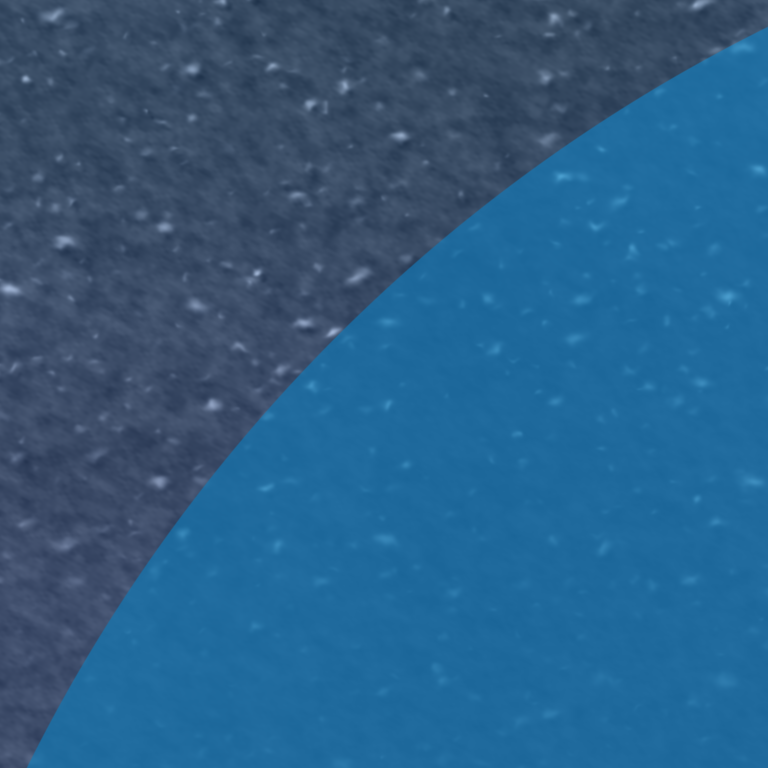
Reproduce this texture procedurally as a WebGL 1 fragment shader.

```glsl
precision highp float;
// Speckled slate surface with a large translucent blue disc rising from the lower right.

#define DISC_CENTER vec2(1.949, -0.949)
#define DISC_RADIUS 2.1365
#define SLATE_TOP vec3(0.215, 0.292, 0.385)
#define SLATE_LOW vec3(0.242, 0.300, 0.415)
#define DISC_BLUE vec3(0.118, 0.412, 0.612)
#define DISC_LIGHT vec3(0.125, 0.430, 0.630)
#define FLECK_COLOR vec3(0.40, 0.41, 0.43)
#define DISC_FLECK vec3(0.17, 0.20, 0.19)
#define GRAIN_SLATE 0.15
#define GRAIN_DISC 0.032

uniform vec2 u_resolution;

float hash(vec2 p) {
  vec3 q = fract(p.xyx * 0.1031);
  q += dot(q, q.yzx + 33.33);
  return fract((q.x + q.y) * q.z);
}

vec2 hash2(vec2 p) {
  return vec2(hash(p + 17.0), hash(p + 71.0));
}

float noise(vec2 p) {
  vec2 cell = floor(p);
  vec2 f = fract(p);
  f = f * f * (3.0 - 2.0 * f);
  float low = mix(hash(cell), hash(cell + vec2(1.0, 0.0)), f.x);
  float high = mix(hash(cell + vec2(0.0, 1.0)), hash(cell + 1.0), f.x);
  return mix(low, high, f.y);
}

// Fine streaks running slightly downward to the right, centred on zero.
float grain(vec2 p) {
  vec2 q = vec2(p.x * 0.88 - p.y * 0.47, p.x * 0.47 + p.y * 0.88);
  float sum = 0.0;
  float amplitude = 0.5;
  vec2 scale = vec2(38.0, 62.0);
  for (int i = 0; i < 3; i++) {
    sum += amplitude * (noise(q * scale + float(i) * 19.0) - 0.5);
    scale *= 2.0;
    amplitude *= 0.65;
  }
  return sum;
}

// One soft, irregular fleck in some cells of a jittered grid.
float flecks(vec2 p, float cells, float density, float size) {
  vec2 q = p * cells;
  vec2 base = floor(q);
  float sum = 0.0;
  for (int j = -1; j <= 1; j++) {
    for (int i = -1; i <= 1; i++) {
      vec2 cell = base + vec2(float(i), float(j));
      vec2 d = (q - cell - hash2(cell + cells)) / cells;
      float angle = (hash(cell + 5.0) - 0.4) * 0.9;
      float c = cos(angle);
      float s = sin(angle);
      d = vec2(c * d.x + s * d.y, c * d.y - s * d.x);
      float stretch = mix(1.0, 2.0, hash(cell + 29.0));
      float radius = size * mix(0.65, 1.25, hash(cell + 43.0));
      float r2 = dot(d / vec2(stretch, 1.0), d / vec2(stretch, 1.0));
      float strength = mix(0.3, 1.0, hash(cell + 61.0));
      float present = step(hash(cell + 97.0), density);
      sum += present * strength * exp(-r2 / (radius * radius));
    }
  }
  return sum;
}

float allFlecks(vec2 p) {
  vec2 rough = vec2(noise(p * 90.0), noise(p * 90.0 + 40.0)) - 0.5;
  vec2 q = p + rough * 0.007;
  return flecks(q, 14.0, 0.55, 0.0062) + 0.4 * flecks(q, 29.0, 0.45, 0.0042);
}

void main() {
  vec2 uv = gl_FragCoord.xy / u_resolution;
  float pixel = 1.0 / min(u_resolution.x, u_resolution.y);

  // Shared surface detail, sparser toward the bottom.
  float texture = grain(uv);
  float fade = mix(0.4, 1.0, smoothstep(0.1, 0.65, uv.y));
  float bright = allFlecks(uv) * fade;
  float shade = allFlecks(uv + vec2(-0.008, 0.009)) * fade;
  float cloud = noise(uv * 5.0 + 3.0) - 0.5;

  // Bare slate with pale flecks and their small shadows.
  vec3 slate = mix(SLATE_LOW, SLATE_TOP, smoothstep(0.25, 0.95, uv.y));
  slate += cloud * vec3(0.018, 0.018, 0.025) + texture * GRAIN_SLATE;
  slate -= 0.07 * min(shade, 1.0);
  slate += FLECK_COLOR * min(bright, 1.1);

  // The same surface, muted through the blue disc.
  float lift = smoothstep(0.55, 1.0, uv.y) + 0.5 * smoothstep(0.5, 0.0, uv.x);
  vec3 disc = mix(DISC_BLUE, DISC_LIGHT, min(lift, 1.0));
  disc += cloud * 0.012 + texture * GRAIN_DISC;
  disc += DISC_FLECK * min(bright, 1.0) - 0.012 * min(shade, 1.0);

  float edge = length(uv - DISC_CENTER) - DISC_RADIUS;
  float inside = 1.0 - smoothstep(-pixel, pixel, edge);
  gl_FragColor = vec4(mix(slate, disc, inside), 1.0);
}
```
